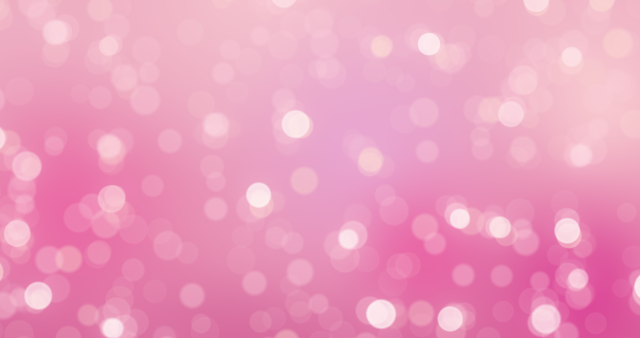
This background is drawn by a Shadertoy shader. Its source:

```glsl
// Soft pink bokeh: translucent light discs, loose and in clumps, over a blurred gradient.

const vec3 LOW_PINK    = vec3(0.84, 0.41, 0.61);
const vec3 MID_PINK    = vec3(0.91, 0.57, 0.70);
const vec3 HIGH_PINK   = vec3(0.93, 0.68, 0.76);
const vec3 PEACH       = vec3(0.98, 0.82, 0.83);
const vec3 LILAC       = vec3(0.91, 0.66, 0.83);
const vec3 HOT_PINK    = vec3(0.92, 0.36, 0.63);
const vec3 MAGENTA     = vec3(0.86, 0.24, 0.58);
const vec3 DISC_PINK   = vec3(0.99, 0.83, 0.87);
const vec3 DISC_CREAM  = vec3(1.00, 0.90, 0.82);
const vec3 DISC_WHITE  = vec3(1.00, 0.97, 0.97);

const float MIN_RADIUS   = 0.027;  // all lengths in canvas heights
const float MAX_RADIUS   = 0.044;
const float LOOSE_CELL   = 0.12;
const int   LOOSE_LAYERS = 3;
const float LOOSE_SHARE  = 0.46;
const float CLUMP_CELL   = 0.235;
const float CLUMP_SPREAD = 0.075;
const int   CLUMP_DISCS  = 5;
const float CLUMP_SHARE  = 0.8;

vec3 hash3(vec2 p) {
    vec3 q = fract(p.xyx * vec3(0.1031, 0.1030, 0.0973));
    q += dot(q, q.yxz + 33.33);
    return fract((q.xxy + q.yzz) * q.zyx);
}

float gradientDot(vec2 cell, vec2 offset) {
    float angle = 6.2832 * hash3(cell + 71.0).x;
    return dot(vec2(cos(angle), sin(angle)), offset);
}

float gradientNoise(vec2 p) {
    vec2 i = floor(p), f = fract(p);
    vec2 u = f * f * f * (f * (f * 6.0 - 15.0) + 10.0);
    vec2 e = vec2(1.0, 0.0);
    return mix(mix(gradientDot(i, f), gradientDot(i + e, f - e), u.x),
               mix(gradientDot(i + e.yx, f - e.yx), gradientDot(i + 1.0, f - 1.0), u.x), u.y);
}

float glow(vec2 p, vec2 centre, float size) {
    vec2 d = (p - centre) / size;
    return exp(-dot(d, d));
}

// Blurred colour field behind the discs
vec3 backdrop(vec2 p) {
    float h = p.y + 0.16 * gradientNoise(p * 2.2 + 5.0);
    vec3 col = mix(LOW_PINK, MID_PINK, smoothstep(-0.1, 0.42, h));
    col = mix(col, HIGH_PINK, smoothstep(0.4, 0.95, h));
    col = mix(col, PEACH,    0.60 * glow(p, vec2(0.80, 1.02), 0.34));
    col = mix(col, PEACH,    0.80 * glow(p, vec2(1.78, 0.69), 0.26));
    col = mix(col, LILAC,    0.85 * glow(p, vec2(1.08, 0.57), 0.34));
    col = mix(col, HOT_PINK, 0.70 * glow(p, vec2(0.20, 0.37), 0.26));
    col = mix(col, HOT_PINK, 0.75 * glow(p, vec2(1.25, 0.25), 0.19));
    col = mix(col, MAGENTA,  0.85 * glow(p, vec2(1.72, 0.14), 0.24));
    return col;
}

// Flat disc with a soft edge and a faintly brighter rim
float disc(vec2 offset, float radius, float blur) {
    float d = length(offset) - radius;
    float rim = smoothstep(-0.3 * radius, 0.0, d);
    return (1.0 - smoothstep(-blur, blur, d)) * (0.92 + 0.12 * rim);
}

vec3 addDisc(vec3 col, vec2 offset, vec3 rnd, float alpha) {
    float radius = mix(MIN_RADIUS, MAX_RADIUS, rnd.x);
    float blur = mix(0.003, 0.009, rnd.y * rnd.y);
    vec3 tint = mix(DISC_PINK, DISC_CREAM, smoothstep(0.55, 0.95, rnd.z));
    tint = mix(tint, DISC_WHITE, smoothstep(0.4, 0.75, alpha));
    return mix(col, tint, alpha * disc(offset, radius, blur));
}

// Faint single discs, thinned out by noise
vec3 looseDiscs(vec3 col, vec2 p, float seed) {
    vec2 home = floor(p / LOOSE_CELL);
    for (int k = 0; k < 9; k++) {
        vec2 cell = home + vec2(k % 3 - 1, k / 3 - 1);
        vec3 place = hash3(cell + seed);
        vec3 look = hash3(cell + seed + 19.7);
        vec2 centre = (cell + place.xy) * LOOSE_CELL;
        float share = LOOSE_SHARE + 0.5 * gradientNoise(centre * 3.5);
        float alpha = mix(0.08, 0.42, look.y * look.y) * step(place.z, share);
        col = addDisc(col, p - centre, look, alpha);
    }
    return col;
}

// Overlapping groups with a bright core
vec3 clumpedDiscs(vec3 col, vec2 p) {
    vec2 home = floor(p / CLUMP_CELL);
    for (int k = 0; k < 9; k++) {
        vec2 cell = home + vec2(k % 3 - 1, k / 3 - 1);
        vec3 group = hash3(cell + 203.0);
        if (group.z > CLUMP_SHARE) continue;
        vec2 centre = (cell + 0.1 + 0.8 * group.xy) * CLUMP_CELL;
        float strength = mix(0.5, 1.0, hash3(cell + 311.0).x);
        col = mix(col, DISC_PINK, 0.22 * strength * glow(p, centre, 0.06));
        for (int n = 0; n < CLUMP_DISCS; n++) {
            vec3 rnd = hash3(cell * 7.0 + float(n) * 13.7 + 401.0);
            float angle = 6.2832 * rnd.x;
            float reach = CLUMP_SPREAD * float(CLUMP_DISCS - 1 - n) / float(CLUMP_DISCS - 1);
            vec2 at = centre + reach * mix(0.6, 1.0, rnd.y) * vec2(cos(angle), sin(angle));
            float alpha = strength * mix(0.16, 0.8, pow(float(n) / float(CLUMP_DISCS - 1), 2.0));
            col = addDisc(col, p - at, rnd.yzx, alpha);
        }
    }
    return col;
}

void mainImage(out vec4 fragColor, in vec2 fragCoord) {
    vec2 p = fragCoord / iResolution.y;
    vec3 col = backdrop(p);
    for (int i = 0; i < LOOSE_LAYERS; i++)
        col = looseDiscs(col, p + 0.043 * float(i), 57.0 * float(i + 1));
    col = clumpedDiscs(col, p);
    fragColor = vec4(clamp(col, 0.0, 1.0), 1.0);
}
```
